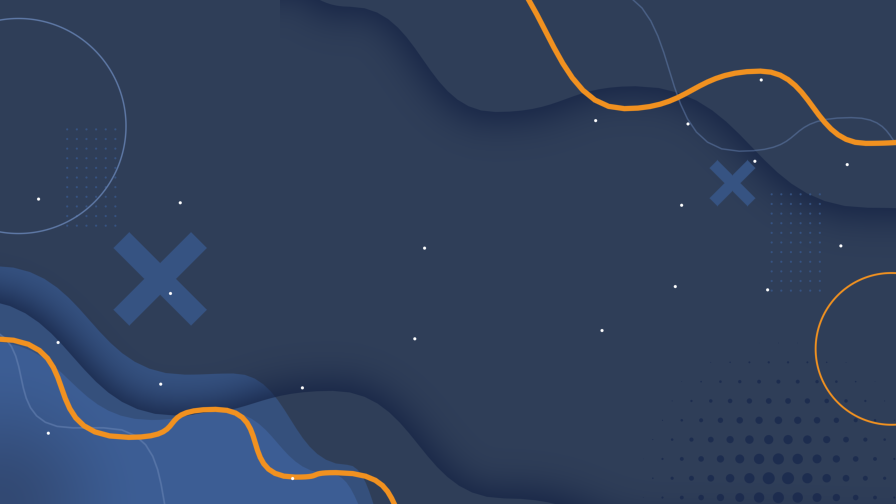
This background is drawn by a WebGL 1 fragment shader. Its source:

```glsl
precision highp float;
uniform vec2 u_resolution;

const vec3 SLATE = vec3(0.184, 0.243, 0.345);
const vec3 SHADE = vec3(0.085, 0.140, 0.270);
const vec3 DOT_NAVY = vec3(0.115, 0.175, 0.310);
const vec3 BLUE = vec3(0.212, 0.325, 0.510);
const vec3 DEEP_BLUE = vec3(0.195, 0.285, 0.450);
const vec3 BRIGHT_BLUE = vec3(0.235, 0.365, 0.580);
const vec3 PALE_BLUE = vec3(0.400, 0.510, 0.700);
const vec3 ORANGE = vec3(0.945, 0.570, 0.125);

// Coverage of a signed distance, softened over one pixel
float cover(float d, float px) {
  return 1.0 - smoothstep(-0.75 * px, 0.75 * px, d);
}

float stroke(float d, float radius, float px) {
  return cover(abs(d) - radius, px);
}

float segment(vec2 p, vec2 a, vec2 b) {
  vec2 ab = b - a;
  return length(p - a - ab * clamp(dot(p - a, ab) / dot(ab, ab), 0.0, 1.0));
}

// S-bend, level at both ends; near = (distance, side above or below)
vec2 bend(vec2 p, vec2 a, vec2 b, float steep, vec2 near) {
  vec2 last = a;
  for (int i = 1; i <= 14; i++) {
    float t = float(i) / 14.0, u = 1.0 - t;
    float x = 3.0 * t * u * (steep * u + (1.0 - steep) * t) + t * t * t;
    vec2 next = mix(a, b, vec2(x, t * t * (3.0 - 2.0 * t)));
    near.x = min(near.x, segment(p, last, next));
    if (p.x >= last.x && p.x < next.x) {
      float y = mix(last.y, next.y, (p.x - last.x) / (next.x - last.x));
      near.y = p.y < y ? -1.0 : 1.0;
    }
    last = next;
  }
  return near;
}

// Signed distance to a chain of bends, positive above it
float wave(vec2 p, float steep, vec2 a, vec2 b, vec2 c, vec2 d, vec2 e, vec2 f) {
  vec2 near = bend(p, a, b, steep, vec2(99.0, 1.0));
  near = bend(p, b, c, steep, near);
  near = bend(p, c, d, steep, near);
  near = bend(p, d, e, steep, near);
  near = bend(p, e, f, steep, near);
  return near.x * near.y;
}

float cross45(vec2 p, float arm, float halfWidth) {
  vec2 q = abs(vec2(p.x + p.y, p.x - p.y) * 0.7071);
  q = vec2(max(q.x, q.y), min(q.x, q.y));
  return max(q.x - arm, q.y - halfWidth);
}

// Staggered dots that shrink away from the centre
float halftone(vec2 p, float pitch, float reach) {
  vec2 q = p / pitch;
  float row = floor(q.y + 0.5);
  float shift = 0.5 - 0.5 * mod(row, 2.0);
  vec2 dot0 = vec2(floor(q.x - shift + 0.5) + shift, row) * pitch;
  float radius = 0.115 * (1.0 - length(dot0) / reach);
  return radius > 0.0 ? length(p - dot0) - radius : 1.0;
}

// Six by eleven fine dots
float dotGrid(vec2 p, float pitch, float radius) {
  vec2 q = p / pitch;
  vec2 cell = clamp(vec2(floor(q.x) + 0.5, floor(q.y + 0.5)), vec2(-2.5, -5.0), vec2(2.5, 5.0));
  return length(q - cell) * pitch - radius;
}

// Specks spread evenly over a box
float specks(vec2 p, vec2 corner, vec2 size, float seed) {
  float d = 99.0;
  for (int i = 0; i < 10; i++) {
    vec2 spot = fract(seed + float(i) * vec2(0.7549, 0.5698));
    d = min(d, length(p - corner - spot * size));
  }
  return d - 0.027;
}

vec3 castShadow(vec3 col, float d) {
  float s = max(d, 0.0) / 0.45;
  return mix(col, SHADE, 0.72 * exp(-s * (0.7 + 0.6 * s)));
}

void main() {
  // The canvas is nine units high
  float px = 9.0 / u_resolution.y;
  vec2 p = gl_FragCoord.xy * px;
  vec3 col = SLATE;

  // Halftones and crosses
  float tone = min(halftone(p - vec2(2.23, 8.04), 0.345, 2.5), halftone(p - vec2(13.9, 0.46), 0.345, 2.5));
  col = mix(col, DOT_NAVY, cover(tone, px));

  // Upper panel
  float upper = -wave(p, 0.5, vec2(5.0, 9.21), vec2(6.25, 8.88), vec2(8.85, 7.0), vec2(11.35, 7.46), vec2(15.5, 5.29), vec2(17.0, 5.25));
  col = mix(castShadow(col, upper), SLATE, cover(upper, px));

  // Lower panel between two blue waves
  float outer = wave(p, 0.5, vec2(-0.1, 4.25), vec2(3.3, 2.31), vec2(4.17, 2.33), vec2(6.2, 0.7), vec2(7.2, -0.9), vec2(17.0, -1.0));
  float lower = wave(p, 0.5, vec2(-0.5, 3.65), vec2(3.13, 1.58), vec2(5.94, 2.02), vec2(9.0, 0.1), vec2(12.0, -0.5), vec2(17.0, -0.6));
  float inner = wave(p, 0.5, vec2(-0.2, 2.9), vec2(2.7, 1.5), vec2(4.0, 1.65), vec2(5.9, 0.54), vec2(7.0, -0.8), vec2(17.0, -1.0));
  float outerCover = cover(outer, px);
  col = castShadow(mix(col, BLUE, outerCover), lower);
  col = mix(col, mix(SLATE, BLUE, 0.85 * outerCover), cover(lower, px));
  vec3 glow = mix(DEEP_BLUE, BRIGHT_BLUE, smoothstep(0.0, 2.6, length(p)));
  col = mix(col, glow, cover(inner, px));

  float crosses = min(cross45(p - vec2(2.86, 4.02), 0.98, 0.2), cross45(p - vec2(13.08, 5.73), 0.48, 0.1));
  col = mix(col, BLUE, cover(crosses, px));
  float grids = min(dotGrid(p - vec2(1.63, 5.83), 0.172, 0.018), dotGrid(p - vec2(14.21, 4.67), 0.172, 0.018));
  col = mix(col, BLUE, cover(grids, px));

  // Thin outlines
  float thinTop = wave(p, 0.65, vec2(10.7, 9.2), vec2(13.2, 6.3), vec2(15.2, 6.9), vec2(16.7, 6.1), vec2(17.0, 6.0), vec2(18.0, 6.0));
  float thinLow = wave(p, 0.8, vec2(-0.55, 3.17), vec2(1.3, 1.36), vec2(1.85, 1.36), vec2(4.0, -1.2), vec2(6.0, -2.0), vec2(8.0, -2.0));
  col = mix(col, PALE_BLUE, 0.5 * stroke(thinTop, 0.013, px));
  col = mix(col, PALE_BLUE, 0.6 * stroke(thinLow, 0.015, px));
  col = mix(col, PALE_BLUE, 0.85 * stroke(length(p - vec2(0.33, 6.75)) - 1.92, 0.013, px));
  col = mix(col, ORANGE, stroke(length(p - vec2(15.92, 2.77)) - 1.355, 0.017, px));

  // Orange ribbons
  float ribbonTop = wave(p, 0.5, vec2(8.33, 9.83), vec2(11.15, 7.06), vec2(13.58, 7.73), vec2(15.46, 6.44), vec2(16.7, 6.48), vec2(17.5, 6.4));
  float ribbonLow = wave(p, 0.75, vec2(-0.1, 2.95), vec2(2.3, 1.19), vec2(3.85, 1.69), vec2(5.27, 0.48), vec2(6.0, 0.56), vec2(8.1, -0.6));
  col = mix(col, ORANGE, stroke(min(abs(ribbonTop), abs(ribbonLow)), 0.047, px));

  float stars = min(specks(p, vec2(0.2, 0.4), vec2(8.9, 5.8), 0.3), specks(p, vec2(10.0, 3.0), vec2(5.8, 5.2), 0.6));
  col = mix(col, vec3(1.0), cover(stars, px));
  gl_FragColor = vec4(col, 1.0);
}
```
